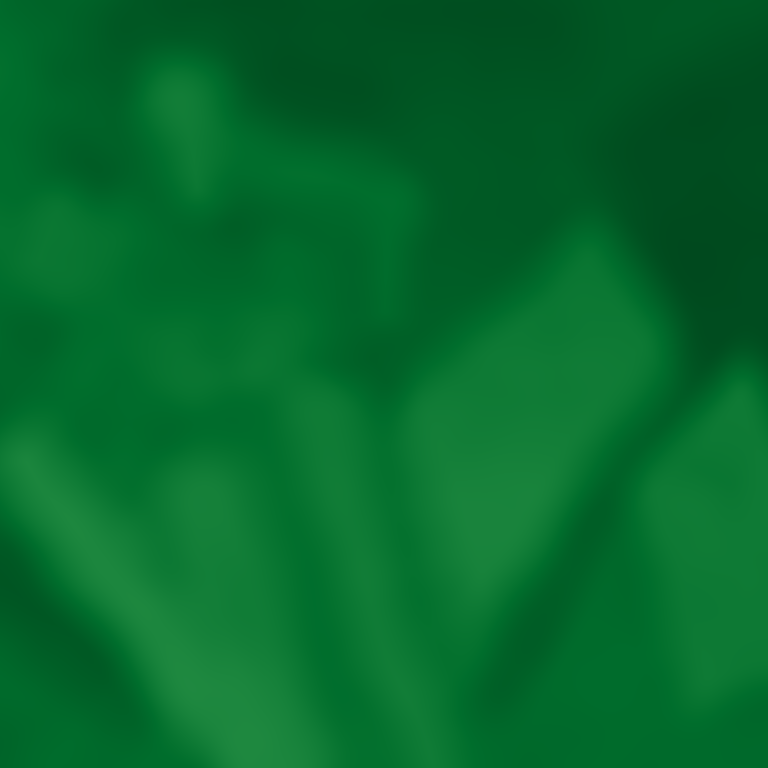
A Shadertoy shader for this texture:

```glsl
// Out-of-focus green foliage: soft broad leaves and blades over deep shadow.

float hash(vec2 p) {
    vec3 q = fract(p.xyx * vec3(0.1031, 0.1030, 0.0973));
    q += dot(q, q.yzx + 33.33);
    return fract((q.x + q.y) * q.z);
}

// Smooth value noise in 0..1
float noise(vec2 p) {
    vec2 cell = floor(p), f = fract(p);
    f = f * f * f * (f * (f * 6.0 - 15.0) + 10.0);
    return mix(mix(hash(cell), hash(cell + vec2(1, 0)), f.x),
               mix(hash(cell + vec2(0, 1)), hash(cell + vec2(1, 1)), f.x), f.y);
}

float cloud(vec2 p, int octaves) {
    float sum = 0.0, weight = 0.5, total = 0.0;
    for (int i = 0; i < octaves; i++) {
        sum += weight * noise(p);
        total += weight;
        weight *= 0.5;
        p = mat2(1.6, 1.2, -1.2, 1.6) * p + 7.3;
    }
    return sum / total;
}

// Blurred coverage of a blade from a to b with a radius at each end
float blade(vec2 p, vec2 a, vec2 b, float radiusA, float radiusB, float blur) {
    vec2 axis = b - a;
    float along = clamp(dot(p - a, axis) / dot(axis, axis), 0.0, 1.0);
    float dist = length(p - a - axis * along) - mix(radiusA, radiusB, along);
    return 1.0 - smoothstep(-blur, blur, dist);
}

// Blurred coverage of a four-sided leaf, corners in clockwise order
float leaf(vec2 p, vec2 a, vec2 b, vec2 c, vec2 d, float blur) {
    vec2 corners[4] = vec2[4](a, b, c, d);
    float coverage = 1.0;
    for (int i = 0; i < 4; i++) {
        vec2 edge = normalize(corners[(i + 1) % 4] - corners[i]);
        float outside = dot(p - corners[i], vec2(-edge.y, edge.x));
        coverage *= 1.0 - smoothstep(-blur, blur, outside);
    }
    return coverage;
}

// Green level to full colour: only bright greens gain red and extra blue
vec3 foliageColor(float green) {
    float red = 1.15 * max(green - 0.43, 0.0);
    float blue = 0.405 * green + 0.35 * max(green - 0.44, 0.0);
    return vec3(red, green, blue);
}

void mainImage(out vec4 fragColor, in vec2 fragCoord) {
    vec2 uv = fragCoord / iResolution.xy;
    vec2 warp = vec2(cloud(uv * 6.0, 2), cloud(uv * 6.0 + 19.0, 2)) - 0.5;
    vec2 p = uv + 0.035 * warp;

    const float deepShade = 0.295, shade = 0.335, midGreen = 0.435;
    const float leafGreen = 0.485, brightGreen = 0.525;

    // Backdrop darkens toward the upper right, mottled on the left
    float slope = dot(uv - 0.5, vec2(0.6, 0.8));
    float green = mix(0.415, 0.345, smoothstep(-0.1, 0.35, slope));
    float mottle = cloud(uv * 7.5 + 3.0, 2) - 0.5;
    green += 0.12 * mottle * (1.0 - smoothstep(0.3, 0.65, uv.x));

    // Shadows
    green = mix(green, deepShade, leaf(p, vec2(0.77, 0.83), vec2(1.1, 1.02),
                vec2(1.1, 0.48), vec2(0.88, 0.51), 0.06));
    green = mix(green, 0.31, blade(p, vec2(0.25, 1.0), vec2(0.72, 0.97), 0.06, 0.06, 0.08));
    green = mix(green, 0.31, blade(p, vec2(0.38, 0.91), vec2(0.46, 0.88), 0.05, 0.05, 0.08));
    green = mix(green, shade, blade(p, vec2(0.0, 0.25), vec2(0.14, 0.13), 0.05, 0.04, 0.07));

    // Upper left clump
    green = mix(green, midGreen, blade(p, vec2(0.26, 0.82), vec2(0.51, 0.73), 0.06, 0.03, 0.05));
    green = mix(green, midGreen, blade(p, vec2(0.51, 0.73), vec2(0.50, 0.60), 0.02, 0.02, 0.04));
    green = mix(green, leafGreen, blade(p, vec2(0.24, 0.86), vec2(0.26, 0.75), 0.05, 0.02, 0.05));
    green = mix(green, 0.465, blade(p, vec2(0.08, 0.72), vec2(0.06, 0.65), 0.02, 0.03, 0.05));

    // Lower blades
    green = mix(green, midGreen, leaf(p, vec2(0.28, 0.46), vec2(0.58, 0.48),
                vec2(0.64, -0.1), vec2(0.36, -0.1), 0.06));
    green = mix(green, leafGreen, blade(p, vec2(0.42, 0.45), vec2(0.56, 0.0), 0.045, 0.025, 0.04));
    green = mix(green, 0.495, blade(p, vec2(0.27, 0.35), vec2(0.36, 0.0), 0.06, 0.06, 0.045));
    green = mix(green, brightGreen, blade(p, vec2(0.04, 0.40), vec2(0.34, 0.0), 0.04, 0.06, 0.05));

    // Broad central leaf with the shadow beneath it
    green = mix(green, 0.31, leaf(p, vec2(0.90, 0.51), vec2(0.81, 0.36),
                vec2(0.91, -0.1), vec2(0.61, 0.08), 0.05));
    float leafTone = mix(0.515, 0.455, smoothstep(0.3, 0.68, uv.y));
    green = mix(green, leafTone, leaf(p, vec2(0.77, 0.71), vec2(0.88, 0.55),
                vec2(0.61, 0.17), vec2(0.51, 0.47), 0.045));
    green = mix(green, 0.36, 0.8 * blade(p, vec2(0.48, 0.53), vec2(0.50, 0.50), 0.02, 0.01, 0.05));

    // Right-hand leaf
    green = mix(green, 0.475, leaf(p, vec2(0.82, 0.37), vec2(0.97, 0.53),
                vec2(1.15, 0.16), vec2(0.90, 0.07), 0.04));
    green = mix(green, 0.44, 0.7 * blade(p, vec2(0.91, 0.40), vec2(0.95, 0.38), 0.02, 0.02, 0.05));

    // Faint tonal drift
    green += 0.025 * (cloud(uv * 9.0 + 41.0, 2) - 0.5);
    fragColor = vec4(foliageColor(clamp(green, 0.28, 0.54)), 1.0);
}
```
